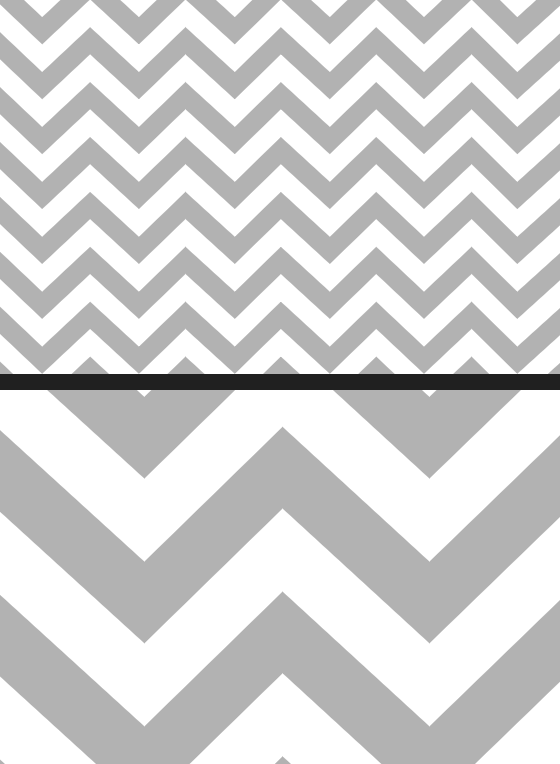
Top, the full canvas; bottom, a detail of the centre.
Write a Shadertoy shader that draws this pattern.

```glsl
const vec3 WHITE = vec3(1.0);
const vec3 GREY = vec3(0.698);

// Depth of the zigzag below its peaks: 0 at a peak, 1 at a valley
float zigzagDepth(float x, float valley) {
    float t = fract(x);
    return min(t / valley, (1.0 - t) / (1.0 - valley));
}

// Valleys sit slightly off centre, drifting from column to column
float valleyPosition(float column, float centre, float drift) {
    float offset = column - 2.1;
    return centre - drift * offset * offset;
}

// Coverage of a repeating band that starts at each whole phase
float bandCoverage(float phase, float width) {
    float halfWidth = 0.5 * width;
    float edge = abs(fract(phase - halfWidth + 0.5) - 0.5) - halfWidth;
    float pixel = length(vec2(dFdx(phase), dFdy(phase)));
    return clamp(0.5 - edge / pixel, 0.0, 1.0);
}

void mainImage(out vec4 fragColor, in vec2 fragCoord) {
    const vec2 repeats = vec2(5.872, 6.811);
    const vec2 origin = vec2(0.055, -0.494);
    const float amplitude = 0.818;
    const float bandWidth = 0.496;

    // Tile space, with rows counted from the top
    vec2 uv = fragCoord / iResolution.xy;
    vec2 tile = vec2(uv.x, 1.0 - uv.y) * repeats + origin;

    // Chevron rows
    float valley = valleyPosition(floor(tile.x), 0.517, 0.0045);
    float phase = tile.y - amplitude * zigzagDepth(tile.x, valley);
    float band = bandCoverage(phase, bandWidth);

    fragColor = vec4(mix(WHITE, GREY, band), 1.0);
}
```
